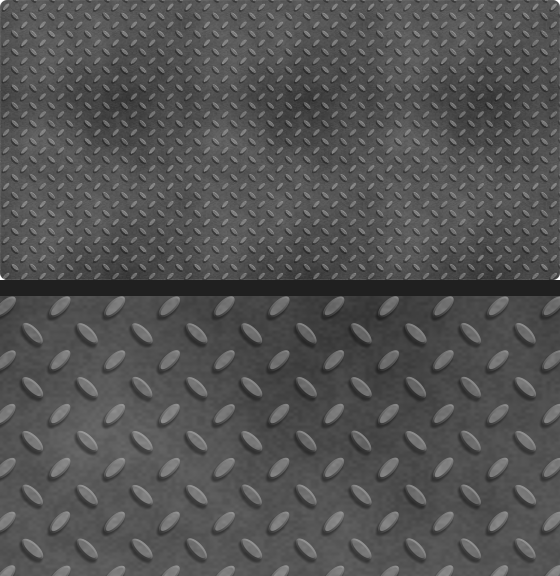
Top, the full canvas; bottom, a detail of the centre.
This texture is drawn by a Shadertoy shader. Its source:

```glsl
// Worn dark steel tread plate: two crossed sets of raised oval studs on mottled metal.

// Layout, in stud cells
const vec2 CELLS = vec2(30.68, 15.6);       // cells across and down the canvas
const vec2 ORIGIN = vec2(0.32, 0.20);       // position of the first stud
const float TILE = 10.0;                    // cells before the wear repeats
const vec2 DARK_SPOT = vec2(0.59, 0.94);    // darkest place within a wear tile
const float CORNER = 0.026;                 // plate corner radius, in canvas heights

// Studs
const vec2 STUD_RADII = vec2(0.25, 0.112);
const float STUD_TILT = 0.80;
const float BEVEL = 0.045;
const vec2 LIGHT = vec2(0.50, 0.87);
const vec2 SHADOW_SHIFT = vec2(-0.028, -0.050);

// Tones
const vec3 PAGE = vec3(1.0);
const float PLATE_TONE = 0.330;
const float STUD_TONE = 0.495;
const float RIM_TONE = 0.40;
const float RIM_CONTRAST = 0.17;
const float SHADOW_DEPTH = 0.36;
const float BROAD_WEAR = 0.031;
const float MOTTLE = 0.165;
const float GRAIN = 0.045;

float hash(vec2 p) {
    return fract(sin(dot(p, vec2(127.1, 311.7))) * 43758.5453);
}

// Value noise that wraps after the given period
float noise(vec2 p, vec2 period) {
    vec2 cell = floor(p);
    vec2 f = fract(p);
    f = f * f * (3.0 - 2.0 * f);
    vec2 a = mod(cell, period);
    vec2 b = mod(cell + 1.0, period);
    return mix(mix(hash(a), hash(vec2(b.x, a.y)), f.x),
               mix(hash(vec2(a.x, b.y)), hash(b), f.x), f.y);
}

float mottle(vec2 tile) {
    float sum = 0.0, amplitude = 0.5, frequency = 4.0;
    for (int i = 0; i < 5; i++) {
        sum += amplitude * (noise(tile * frequency, vec2(frequency)) - 0.5);
        amplitude *= 0.6;
        frequency *= 2.0;
    }
    return sum;
}

// Approximate signed distance to an ellipse
float ellipseDistance(vec2 p, vec2 radii) {
    float k = length(p / radii) + 1e-4;
    return k * (k - 1.0) / (length(p / (radii * radii)) + 1e-3);
}

void mainImage(out vec4 fragColor, in vec2 fragCoord) {
    vec2 uv = fragCoord / iResolution.xy;
    vec2 p = uv * CELLS - ORIGIN;
    float pixel = CELLS.y / iResolution.y;

    // Plate surface: broad wear, mottling and fine grain
    vec2 tile = p / TILE;
    vec2 wave = cos(6.28318 * (tile - DARK_SPOT));
    float wear = -BROAD_WEAR * (wave.x + 0.6 * wave.y + 0.5 * wave.x * wave.y);
    wear += MOTTLE * mottle(tile);
    float grain = GRAIN * (noise(tile * vec2(130.0, 170.0), vec2(130.0, 170.0)) - 0.5);
    float tone = PLATE_TONE + wear + grain;

    // Two stud lattices, half a cell apart and tilted opposite ways
    for (int i = 0; i < 2; i++) {
        float set = float(i);
        vec2 shifted = p + 0.5 - 0.5 * set;
        vec2 local = fract(shifted) - 0.5;
        float variation = hash(mod(floor(shifted), TILE) + 37.0 * set) - 0.5;

        float angle = STUD_TILT * (1.0 - 2.0 * set) + 0.08 * variation;
        float c = cos(angle), s = sin(angle);
        mat2 toStud = mat2(c, -s, s, c);
        vec2 q = toStud * local;
        float d = ellipseDistance(q, STUD_RADII);

        // Tight contact shadow
        float shade = ellipseDistance(toStud * (local - SHADOW_SHIFT), STUD_RADII);
        tone *= 1.0 - SHADOW_DEPTH * smoothstep(0.045, -0.025, shade);

        // Flat worn top with a lit bevel
        vec2 normal = normalize(q / (STUD_RADII * STUD_RADII) + 1e-4);
        float facing = dot(normal, toStud * LIGHT);
        float top = STUD_TONE - 0.04 * set + 0.05 * variation + 0.6 * wear + 1.3 * grain;
        float rim = RIM_TONE + RIM_CONTRAST * facing + 0.6 * wear;
        float stud = mix(top, rim, smoothstep(-BEVEL - pixel * 0.3, -BEVEL * 0.5, d));
        tone = mix(tone, stud, smoothstep(0.6, -0.6, d / pixel));
    }

    // Rounded plate outline
    vec2 halfSize = 0.5 * vec2(iResolution.x / iResolution.y, 1.0);
    vec2 edge = abs(uv - 0.5) * 2.0 * halfSize - halfSize + CORNER;
    float outline = length(max(edge, 0.0)) - CORNER;
    float plate = smoothstep(0.7, -0.7, outline * iResolution.y);
    fragColor = vec4(mix(PAGE, vec3(tone), plate), 1.0);
}
```
